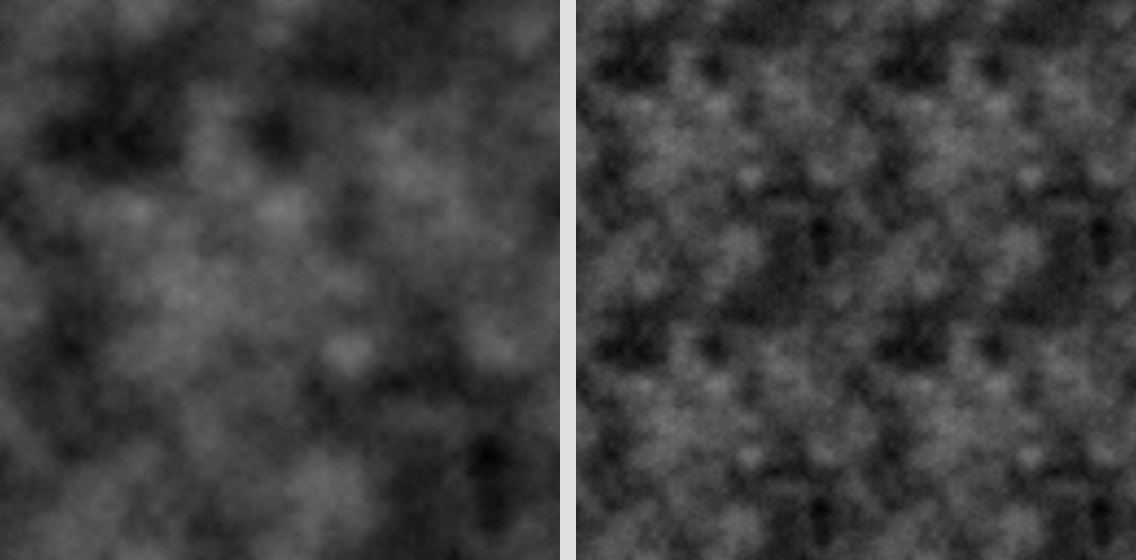
Left: one tile. Right: repeated 2 by 2.
Give the GLSL for this texture, as a Shadertoy shader.

```glsl
// Soft dark grey smoke: seamless cloudy fractal value noise.

const float BASE_CELLS = 8.0;   // lattice cells across the tile, first octave
const int OCTAVES = 5;
const float GAIN = 0.52;        // amplitude ratio between octaves
const float FIRST_SEED = 1.0;
const float MEAN_GREY = 0.238;
const float CONTRAST = 0.57;

float hash(vec2 cell, float seed) {
    return fract(sin(dot(cell, vec2(127.1, 311.7)) + seed * 74.7) * 43758.5453);
}

// Lattice value that wraps after a whole number of cells
float latticeValue(vec2 cell, float cells, float seed) {
    return hash(mod(cell, cells), seed);
}

// Smoothly interpolated value noise, periodic over the unit square
float tileNoise(vec2 uv, float cells, float seed) {
    vec2 p = uv * cells;
    vec2 cell = floor(p);
    vec2 f = fract(p);
    vec2 blend = f * f * (3.0 - 2.0 * f);
    float bottom = mix(latticeValue(cell, cells, seed),
                       latticeValue(cell + vec2(1.0, 0.0), cells, seed), blend.x);
    float top = mix(latticeValue(cell + vec2(0.0, 1.0), cells, seed),
                    latticeValue(cell + vec2(1.0, 1.0), cells, seed), blend.x);
    return mix(bottom, top, blend.y);
}

// Average of one whole noise tile, equal to the mean of its lattice
float tileMean(float cells, float seed) {
    float sum = 0.0;
    for (float y = 0.0; y < cells; y++) {
        for (float x = 0.0; x < cells; x++) {
            sum += hash(vec2(x, y), seed);
        }
    }
    return sum / (cells * cells);
}

// Octave sum centred on zero; doubling the cell count keeps it periodic
float tileFbm(vec2 uv, float baseCells, float gain, float seed) {
    // The coarse octave has few cells, so use its true mean
    float sum = tileNoise(uv, baseCells, seed) - tileMean(baseCells, seed);
    float total = 1.0;
    float amplitude = 1.0;
    float cells = baseCells;
    for (int i = 1; i < OCTAVES; i++) {
        amplitude *= gain;
        cells *= 2.0;
        sum += amplitude * (tileNoise(uv, cells, seed + float(i)) - 0.5);
        total += amplitude;
    }
    return sum / total;
}

void mainImage(out vec4 fragColor, in vec2 fragCoord) {
    vec2 uv = fragCoord / iResolution.xy;
    float smoke = tileFbm(uv, BASE_CELLS, GAIN, FIRST_SEED);

    // Spread the noise around the mean grey
    float grey = MEAN_GREY + CONTRAST * smoke;
    fragColor = vec4(vec3(clamp(grey, 0.0, 1.0)), 1.0);
}
```
